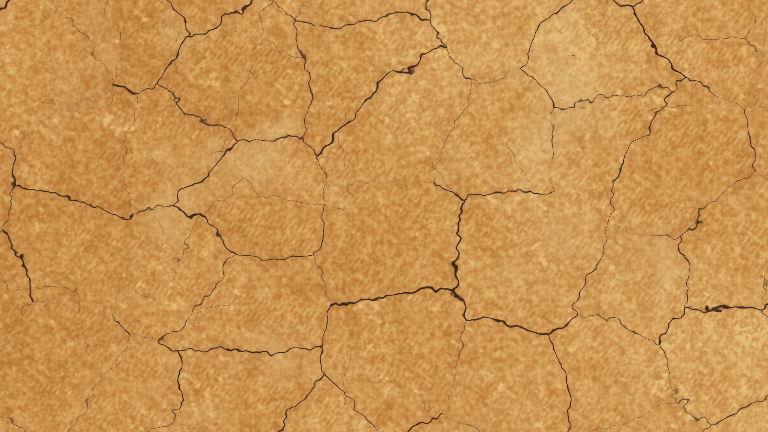
Write a Shadertoy shader that draws this texture.

```glsl
#define PLATE_SCALE 3.9
#define HAIRLINE_SCALE 5.0
#define CRACK_WIDTH 0.0017
#define HAIRLINE_WIDTH 0.0009
#define GRAIN_CONTRAST 0.95
#define MID_CLAY vec3(0.81, 0.60, 0.33)
#define DARK_CLAY vec3(0.76, 0.525, 0.26)
#define LIGHT_CLAY vec3(0.86, 0.68, 0.41)
#define PALE_DUST vec3(0.87, 0.73, 0.50)
#define CRACK_EDGE vec3(0.68, 0.48, 0.29)
#define CRACK_CORE vec3(0.25, 0.15, 0.10)

float hash(vec2 p) {
    return fract(sin(dot(p, vec2(127.1, 311.7))) * 43758.5453);
}

vec2 hash2(vec2 p) {
    return vec2(hash(p), hash(p + 57.3));
}

float noise(vec2 p) {
    vec2 i = floor(p), f = fract(p);
    f = f * f * (3.0 - 2.0 * f);
    return mix(mix(hash(i), hash(i + vec2(1, 0)), f.x),
               mix(hash(i + vec2(0, 1)), hash(i + vec2(1, 1)), f.x), f.y);
}

float fbm(vec2 p) {
    float sum = 0.0, amp = 0.5;
    for (int i = 0; i < 4; i++) {
        sum += amp * noise(p);
        p = mat2(1.6, 1.2, -1.2, 1.6) * p + 13.7;
        amp *= 0.5;
    }
    return sum / 0.9375;
}

vec2 noiseOffset(vec2 p) {
    return vec2(noise(p), noise(p + 41.7)) - 0.5;
}

// Bends straight plate borders into jagged fractures
vec2 fracture(vec2 p) {
    return p + 0.065 * noiseOffset(p * 6.0)
             + 0.024 * noiseOffset(p * 23.0)
             + 0.012 * noiseOffset(p * 58.0)
             + 0.005 * noiseOffset(p * 120.0);
}

vec2 plateCentre(vec2 id) {
    return id + 0.5 + 0.8 * (hash2(id) - 0.5);
}

// Signed gap to the nearest plate border; every border has its own width
float crackGap(vec2 p, float scale, float width) {
    vec2 q = p * scale, cell = floor(q), home = cell, toHome = vec2(9.0);
    for (int y = -1; y <= 1; y++)
    for (int x = -1; x <= 1; x++) {
        vec2 id = cell + vec2(x, y), r = plateCentre(id) - q;
        if (dot(r, r) < dot(toHome, toHome)) {
            toHome = r;
            home = id;
        }
    }
    float gap = 1.0;
    for (int y = -2; y <= 2; y++)
    for (int x = -2; x <= 2; x++) {
        if (x == 0 && y == 0) continue;
        vec2 id = home + vec2(x, y), r = plateCentre(id) - q;
        float border = dot(0.5 * (toHome + r), normalize(r - toHome)) / scale;
        float strength = mix(-0.35, 1.1, hash(home + id + 0.37));
        gap = min(gap, border - width * strength);
    }
    return gap;
}

void mainImage(out vec4 fragColor, in vec2 fragCoord) {
    vec2 p = fragCoord / iResolution.y + vec2(3.1, 5.4);
    vec2 grit = mat2(0.8, 0.6, -0.6, 0.8) * p;
    float across = fragCoord.x / iResolution.x;
    float soft = max(0.55 / iResolution.y, 0.0014);

    // Clay tone: broad patches, mottling, grains and bright flecks
    float tone = 1.9 * (fbm(p * 3.2) - 0.5) + 0.5 * (across - 0.55);
    tone += 1.2 * (fbm(grit * 26.0) - 0.5);
    float grain = 1.5 * (noise(grit * 95.0) - 0.5) + 2.0 * (noise(grit.yx * 175.0 + 9.0) - 0.5);
    float fleckSpread = smoothstep(0.30, 0.65, fbm(p * 9.0 + 3.0));
    float fleck = smoothstep(0.68, 0.84, 0.65 * noise(grit * 48.0 + 31.0) + 0.35 * noise(grit * 120.0));
    tone += GRAIN_CONTRAST * (grain + 1.5 * fleck * fleckSpread) - 0.04;
    vec3 color = mix(MID_CLAY, tone < 0.0 ? DARK_CLAY : LIGHT_CLAY, min(abs(tone), 1.7));

    // Pale dust and sparse dark pits
    float dust = smoothstep(0.58, 0.80, fbm(p * 4.3 + 17.0));
    color = mix(color, PALE_DUST, 0.5 * dust);
    float pit = smoothstep(0.88, 0.97, noise(grit * 110.0 + 63.0));
    color = mix(color, CRACK_EDGE, 0.5 * pit);

    // Main cracks, and hairlines that fade in and out
    vec2 q = fracture(p);
    float gap = crackGap(q, PLATE_SCALE, CRACK_WIDTH);
    gap += 0.0014 * (noise(p * 14.0 + 5.0) - 0.5);
    float hairline = crackGap(q + 7.7, HAIRLINE_SCALE, HAIRLINE_WIDTH);
    hairline += 0.007 * smoothstep(0.38, 0.56, noise(p * 4.0 + 23.0)) + 0.0003;
    float crack = 1.0 - smoothstep(-soft, soft, gap);
    float thread = 1.0 - smoothstep(-soft, soft, hairline);

    float rim = exp(-max(gap, 0.0) / 0.0028);
    color = mix(color, CRACK_EDGE, 0.35 * rim);
    color = mix(color, CRACK_CORE, max(crack, 0.7 * thread));
    fragColor = vec4(color, 1.0);
}
```
